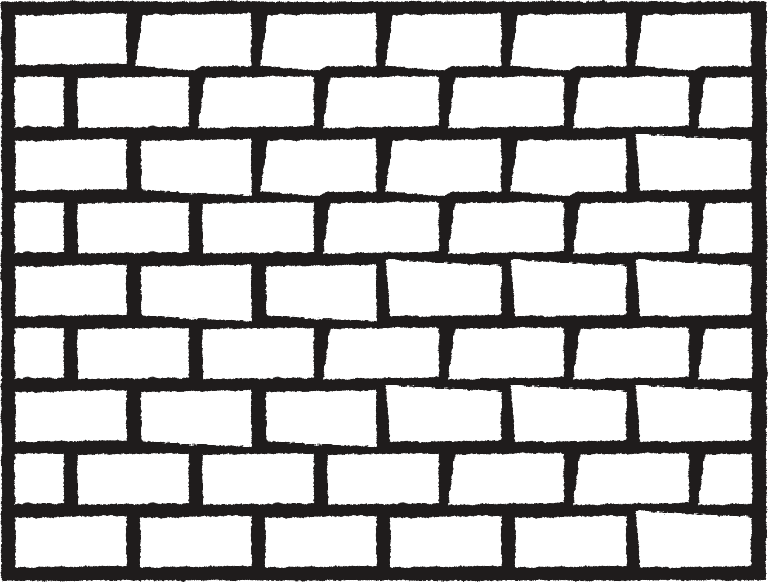
This pattern is drawn by a Shadertoy shader. Its source:

```glsl
// Hand-inked brick wall: nine staggered rows of rough white bricks in black mortar.

const vec2 SHEET = vec2(768.0, 582.0);   // design units, y pointing down
const vec2 CELL = vec2(125.0, 62.8);     // brick pitch
const vec2 MARGIN = vec2(8.0);           // sheet edge to first cell
const float ROWS = 9.0;
const float COLUMNS = 6.0;
const vec3 INK = vec3(0.12, 0.11, 0.11);
const vec3 PAPER = vec3(1.0);

const int PLAIN = 0;
const int SLANTED = 1;   // left side leans outward at the foot
const int LIFTED = 2;    // upper left corner pulled out
const int DROPPED = 3;   // lower right corner pulled down

vec2 hashGradient(vec2 cell) {
    vec2 h = vec2(dot(cell, vec2(127.1, 311.7)), dot(cell, vec2(269.5, 183.3)));
    return 2.0 * fract(sin(h) * 43758.5) - 1.0;
}

float gradientNoise(vec2 p) {
    vec2 i = floor(p), f = p - i;
    vec2 w = f * f * f * (f * (f * 6.0 - 15.0) + 10.0);
    vec2 e = vec2(1.0, 0.0);
    float a = dot(hashGradient(i), f);
    float b = dot(hashGradient(i + e.xy), f - e.xy);
    float c = dot(hashGradient(i + e.yx), f - e.yx);
    float d = dot(hashGradient(i + e.xx), f - e.xx);
    return mix(mix(a, b, w.x), mix(c, d, w.x), w.y);
}

// Ragged offset of an edge; p.x runs along it, dry adds brush streaks.
float ragged(vec2 p, float seed, float dry) {
    p += seed * vec2(173.7, 91.3);
    return 1.7 * gradientNoise(p * vec2(0.07, 0.05))
         + 1.6 * gradientNoise(p * vec2(0.25, 0.15))
         + 1.2 * gradientNoise(p * vec2(0.65, 0.4))
         + dry * gradientNoise(p * vec2(0.09, 0.7));
}

// Kinds spread diagonally over the wall.
int brickKind(float row, float column, bool staggered) {
    if (column > 2.1 + 0.8 * abs(row - 5.0)) return staggered ? SLANTED : LIFTED;
    if (column > 0.5 * row + 0.5) return SLANTED;
    bool dropped = !staggered && column > 0.5 && row > 1.0 && row < 7.0;
    return dropped ? DROPPED : PLAIN;
}

// Depth inside one brick, p measured from the cell centre.
float brickDepth(vec2 p, int kind, bool staggered) {
    vec2 left = vec2(-55.5, -55.0);      // at top, at bottom
    vec2 top = vec2(-24.2, -26.0);       // at left, at right
    vec2 bottom = vec2(25.6, 24.2);
    float right = 55.8, sag = 0.0;
    vec2 dry = vec2(0.0);                // streaks on top, bottom

    if (kind == SLANTED) {
        left = vec2(-53.0, -59.5);
        if (!staggered) {
            bottom = vec2(27.0);
            sag = 4.0 * smoothstep(-55.0, -8.0, p.x) * (1.0 - smoothstep(-5.0, 10.0, p.x));
        }
    } else if (kind == LIFTED) {
        left = vec2(-59.5, -55.0);
        top = vec2(-30.5, -25.0);
        dry.x = 2.5;
    } else if (kind == DROPPED) {
        left = vec2(-54.5);
        bottom = vec2(25.0, 30.5);
        dry.y = 2.5;
    }

    vec2 t = clamp(p / vec2(112.0, 52.0) + 0.5, 0.0, 1.0);
    float seed = float(kind) * 5.0 + (staggered ? 23.0 : 1.0);
    float dLeft = p.x - mix(left.x, left.y, t.y) + ragged(p.yx, seed, 0.8);
    float dRight = right - p.x + ragged(p.yx, seed + 1.0, 0.3);
    float dTop = p.y - mix(top.x, top.y, t.x) + ragged(p, seed + 2.0, dry.x);
    float dBottom = mix(bottom.x, bottom.y, t.x) + sag - p.y + ragged(p, seed + 3.0, dry.y);
    return min(min(dLeft, dRight), min(dTop, dBottom));
}

float wallDepth(vec2 p) {
    vec2 grid = (p - MARGIN) / CELL;
    float row = clamp(floor(grid.y), 0.0, ROWS - 1.0);
    bool staggered = mod(row, 2.0) > 0.5;
    grid.x += staggered ? 0.5 : 0.0;
    float column = clamp(floor(grid.x), 0.0, COLUMNS - (staggered ? 0.0 : 1.0));
    vec2 local = (grid - vec2(column, row) - 0.5) * CELL;
    float depth = brickDepth(local, brickKind(row, column, staggered), staggered);

    // Side frame trims the half bricks.
    float frame = min(p.x - 15.0, SHEET.x - 16.0 - p.x);
    return min(depth, frame + ragged(vec2(local.y, p.x), 61.0, 0.4));
}

// Positive beyond the worn outer rim of the frame.
float outsideDepth(vec2 p) {
    vec2 inset = min(p, SHEET - p);
    float side = 1.5 - inset.x + ragged(p.yx, 71.0, 0.0);
    float level = 1.5 - inset.y + ragged(p, 72.0, 0.0);
    return max(side, level);
}

void mainImage(out vec4 fragColor, in vec2 fragCoord) {
    vec2 uv = fragCoord / iResolution.xy;
    vec2 p = vec2(uv.x, 1.0 - uv.y) * SHEET;
    float blur = 0.6 * SHEET.y / iResolution.y;
    float white = max(wallDepth(p), outsideDepth(p));
    fragColor = vec4(mix(INK, PAPER, smoothstep(-blur, blur, white)), 1.0);
}
```
